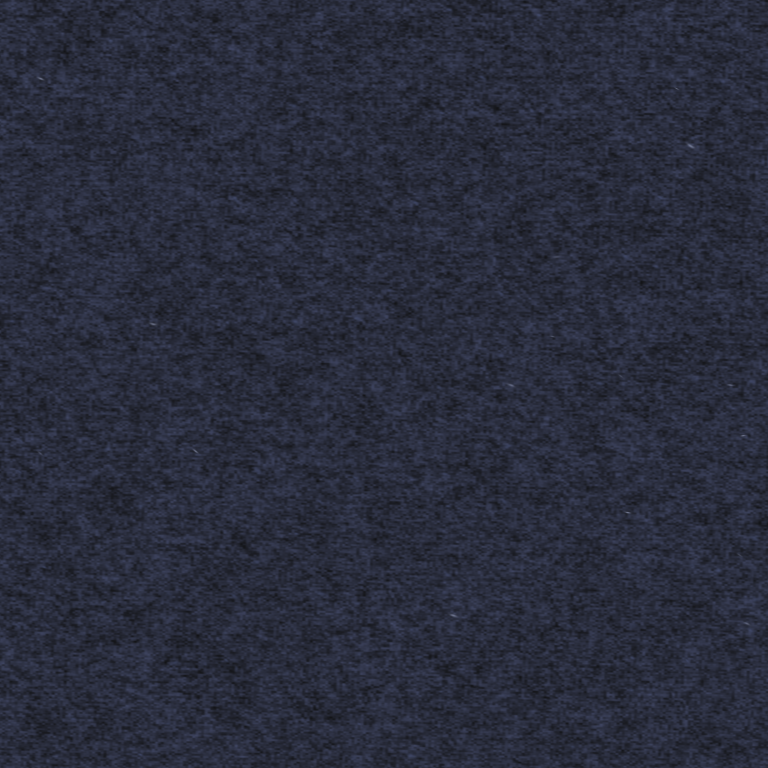
Write a three.js fragment shader that draws this texture.

```glsl
// Navy brushed jersey: a mottled, slightly slanted wool tone over fine knit rows.
// Signed value noise at several scales sums to one tone of about unit deviation,
// which shifts the base colour; sparse short fibres are laid on top.

varying vec2 vUv;

const vec3 BASE_COLOR = vec3(0.161, 0.175, 0.237);
const vec3 TONE_COLOR = vec3(0.024, 0.027, 0.041);   // colour shift per unit of tone
const vec3 BLUE_FIBRE = vec3(0.28, 0.32, 0.47);
const vec3 PALE_FIBRE = vec3(0.52, 0.55, 0.66);

const vec2 GRAIN_CELLS  = vec2(270.0, 430.0);        // noise cells across the canvas
const vec2 FIBRE_CELLS  = vec2(130.0, 240.0);
const vec2 MOTTLE_CELLS = vec2(80.0, 115.0);
const vec2 PATCH_CELLS  = vec2(34.0, 50.0);
const vec2 CLOUD_CELLS  = vec2(8.0, 13.0);

const float GRAIN_AMOUNT  = 1.65;
const float FIBRE_AMOUNT  = 1.20;
const float MOTTLE_AMOUNT = 0.88;
const float PATCH_AMOUNT  = 0.36;
const float CLOUD_AMOUNT  = 0.14;

const float KNIT_ROWS   = 150.0;
const float KNIT_WALES  = 128.0;
const float ROW_AMOUNT  = 0.38;
const float WALE_AMOUNT = 0.14;
const float SLANT       = 0.22;                      // fall of the fibres to the right
const float TAU         = 6.2831853;

float hash(vec2 p) {
  vec3 q = fract(vec3(p.xyx) * 0.1031);
  q += dot(q, q.yzx + 33.33);
  return fract((q.x + q.y) * q.z);
}

// Smooth value noise from -1 to 1
float noise(vec2 p) {
  vec2 i = floor(p);
  vec2 f = fract(p);
  f = f * f * (3.0 - 2.0 * f);
  float low  = mix(hash(i), hash(i + vec2(1.0, 0.0)), f.x);
  float high = mix(hash(i + vec2(0.0, 1.0)), hash(i + vec2(1.0, 1.0)), f.x);
  return 2.0 * mix(low, high, f.y) - 1.0;
}

// Coordinates sheared so that level lines fall to the right
vec2 slanted(vec2 uv, float slope) {
  return vec2(uv.x - slope * uv.y, uv.y + slope * uv.x);
}

// Wool tone: layered noise from single grains to broad clouds
float woolTone(vec2 uv) {
  vec2 warp = 0.004 * vec2(noise(uv * 60.0 + 11.0), noise(uv * 60.0 + 83.0));
  vec2 p = uv + warp;
  float tone = GRAIN_AMOUNT * noise(slanted(uv, 0.04) * GRAIN_CELLS + 5.3);
  tone += FIBRE_AMOUNT * noise(slanted(p, SLANT) * FIBRE_CELLS + 41.7);
  tone += MOTTLE_AMOUNT * noise(slanted(p, 0.5 * SLANT) * MOTTLE_CELLS + 97.1);
  tone += PATCH_AMOUNT * noise(slanted(p, SLANT) * PATCH_CELLS + 151.9);
  tone += CLOUD_AMOUNT * noise(p * CLOUD_CELLS + 207.4);
  return tone;
}

// Knit: wavering rows crossed by faint wales
float knitTone(vec2 uv) {
  float sway = 0.22 * noise(uv * vec2(70.0, 40.0) + 19.0);
  float rows = sin(TAU * (uv.y * KNIT_ROWS + sway));
  float wales = sin(TAU * (uv.x * KNIT_WALES + sway));
  float wear = 0.75 + 0.4 * noise(uv * 24.0 + 63.0);
  return wear * (ROW_AMOUNT * rows + WALE_AMOUNT * wales);
}

// Coverage of short fibres, at most one per cell of a square grid
float fibres(vec2 uv, float cells, float share, vec2 size, float seed) {
  vec2 id = floor(uv * cells) + seed;
  float present = step(hash(id), share);
  vec2 centre = 0.3 + 0.4 * vec2(hash(id + 17.3), hash(id + 43.9));
  float angle = mix(-0.75, 0.2, hash(id + 71.1));
  vec2 d = (fract(uv * cells) - centre) / cells;
  float c = cos(angle);
  float s = sin(angle);
  d = vec2(c * d.x + s * d.y, c * d.y - s * d.x);
  d.y += 30.0 * d.x * d.x * (hash(id + 29.7) - 0.5);
  d /= size * mix(0.6, 1.2, hash(id + 90.3));
  return present * mix(0.35, 1.0, hash(id + 58.2)) * exp(-dot(d, d));
}

void main() {
  vec3 color = BASE_COLOR + TONE_COLOR * (woolTone(vUv) + knitTone(vUv));

  // Soft blue slubs, then a few pale stray hairs
  float blue = fibres(vUv, 25.0, 0.30, vec2(0.0045, 0.0022), 300.0);
  float pale = fibres(vUv, 13.0, 0.16, vec2(0.0045, 0.0014), 500.0);
  color = mix(color, BLUE_FIBRE, 0.60 * blue);
  color = mix(color, PALE_FIBRE, 0.80 * pale);

  gl_FragColor = vec4(clamp(color, 0.0, 1.0), 1.0);
}
```
